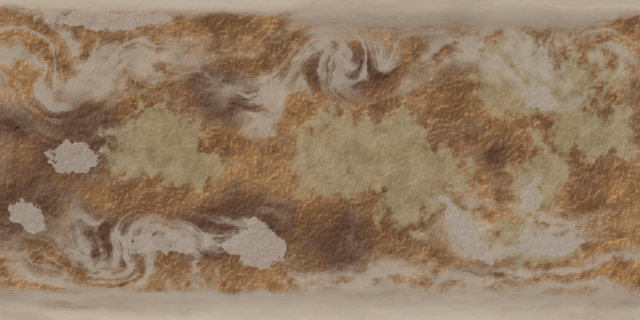
Reproduce this texture procedurally as a WebGL 1 fragment shader.

```glsl
precision highp float;
uniform vec2 u_resolution;

float hash(vec2 p) {
  vec3 q = fract(vec3(p.xyx) * 0.1031);
  q += dot(q, q.yzx + 33.33);
  return fract((q.x + q.y) * q.z);
}

float noise(vec2 p) {
  vec2 i = floor(p), f = fract(p);
  f = f * f * (3.0 - 2.0 * f);
  return mix(mix(hash(i), hash(i + vec2(1.0, 0.0)), f.x),
             mix(hash(i + vec2(0.0, 1.0)), hash(i + vec2(1.0)), f.x), f.y);
}

float fbm(vec2 p) {
  float sum = 0.0, amp = 0.5;
  for (int i = 0; i < 6; i++) {
    sum += amp * noise(p);
    p = mat2(1.6, 1.2, -1.2, 1.6) * p + 17.3;
    amp *= 0.53;
  }
  return sum;
}

float ridges(vec2 p) {
  float sum = 0.0, amp = 0.5;
  for (int i = 0; i < 5; i++) {
    sum += amp * (1.0 - abs(2.0 * noise(p) - 1.0));
    p = mat2(1.7, 1.0, -1.0, 1.7) * p + 9.1;
    amp *= 0.52;
  }
  return sum;
}

// 1 at the centre, 0 on the ellipse, negative outside
float blob(vec2 p, float x, float y, float rx, float ry) {
  return max(1.0 - length((p - vec2(x, y)) / vec2(rx, ry)), -1.5);
}

vec2 swirl(vec2 p, vec2 centre, float radius, float turn) {
  vec2 d = p - centre;
  float a = turn * exp(-dot(d, d) / (radius * radius));
  return centre + mat2(cos(a), sin(a), -sin(a), cos(a)) * d;
}

float darkLands(vec2 p) {
  float d = max(blob(p, 0.25, 0.57, 0.15, 0.17), blob(p, 0.10, 0.36, 0.16, 0.13));
  d = max(d, max(blob(p, 0.71, 0.73, 0.14, 0.10), blob(p, 1.10, 0.77, 0.16, 0.09)));
  d = max(d, max(blob(p, 0.74, 0.27, 0.28, 0.11), blob(p, 1.07, 0.25, 0.15, 0.09)));
  d = max(d, max(blob(p, 0.36, 0.25, 0.22, 0.11), blob(p, 0.04, 0.58, 0.14, 0.08) - 0.2));
  return max(d, blob(p, 1.55, 0.53, 0.10, 0.09) - 0.35);
}

float plateaus(vec2 p) {
  float d = max(blob(p, 0.49, 0.56, 0.16, 0.13), blob(p, 0.60, 0.49, 0.12, 0.07));
  d = max(d, max(blob(p, 1.21, 0.50, 0.24, 0.16), blob(p, 1.27, 0.36, 0.12, 0.13)));
  d = max(d, max(blob(p, 1.70, 0.75, 0.25, 0.12), blob(p, 1.84, 0.61, 0.18, 0.13)));
  return max(d, max(blob(p, 1.68, 0.25, 0.14, 0.08), blob(p, 1.70, 0.46, 0.12, 0.10)) - 0.15);
}

float paleFlats(vec2 p) {
  float d = max(blob(p, 0.24, 0.505, 0.06, 0.055), blob(p, 0.11, 0.32, 0.065, 0.06));
  d = max(d, max(blob(p, 0.50, 0.24, 0.12, 0.04), blob(p, 0.81, 0.225, 0.08, 0.06)));
  d = max(d, max(blob(p, 1.69, 0.69, 0.04, 0.035), blob(p, 1.67, 0.40, 0.03, 0.045)));
  d = max(d, max(blob(p, 1.73, 0.245, 0.08, 0.03), blob(p, 0.30, 0.94, 0.20, 0.032)));
  vec2 slanted = vec2(p.x + p.y - 1.73, p.y - 0.7 * p.x + 0.77);
  return max(d, blob(slanted, 0.0, 0.0, 0.04, 0.16));
}

float cloudCover(vec2 p) {
  float d = max(blob(p, 0.22, 0.81, 0.48, 0.13), blob(p, 1.00, 0.80, 0.36, 0.11));
  d = max(d, max(blob(p, 1.45, 0.86, 0.20, 0.06), blob(p, 1.77, 0.80, 0.28, 0.12)));
  d = max(d, max(blob(p, 0.84, 0.68, 0.09, 0.13), blob(p, 0.12, 0.70, 0.09, 0.10)));
  d = max(d, max(blob(p, 0.45, 0.22, 0.50, 0.13), blob(p, 1.60, 0.30, 0.28, 0.11)));
  return max(d, 1.0 - abs(p.y - 0.11) / 0.09);
}

float relief(vec2 p) {
  return fbm(p * 22.0) + 0.35 * noise(p * 120.0);
}

void main() {
  vec2 p = gl_FragCoord.xy / u_resolution.y;
  vec2 drift = vec2(fbm(p * 5.0), fbm(p * 5.0 + 41.0)) - 0.5;
  vec2 w = p + 0.13 * drift;
  float broad = fbm(w * 7.0 + 3.0) - 0.5;
  float grain = fbm(p * 34.0 + 8.0) - 0.5;
  float rough = broad + 0.8 * grain;

  // light from the upper left across the ground
  float slope = relief(p) - relief(p + vec2(-0.004, 0.005));

  // ochre ground and darker lowlands
  vec3 colour = mix(vec3(0.44, 0.32, 0.22), vec3(0.61, 0.46, 0.31),
                    smoothstep(-0.35, 0.35, rough));
  colour += vec3(0.10, 0.055, 0.01) * smoothstep(0.02, 0.25, slope);
  float dark = smoothstep(-0.25, 0.65, darkLands(w) + 1.1 * rough);
  colour = mix(colour, vec3(0.33, 0.235, 0.19) + 0.12 * grain, 0.85 * dark);

  // olive plateaus
  float plateau = smoothstep(-0.08, 0.28, plateaus(w) + 1.3 * rough);
  colour = mix(colour, vec3(0.59, 0.53, 0.41) + 0.12 * grain, 0.82 * plateau);
  colour += 0.20 * slope * (1.0 - 0.4 * plateau);

  // curling cloud streaks
  vec2 c = swirl(p, vec2(1.08, 0.79), 0.14, 2.6);
  c = swirl(c, vec2(1.80, 0.79), 0.16, -2.2);
  c = swirl(c, vec2(0.12, 0.77), 0.15, 2.0);
  c = swirl(c, vec2(0.42, 0.22), 0.16, -2.0);
  c += 0.16 * drift;
  float streak = ridges(c * vec2(5.0, 15.0));
  float cover = smoothstep(-0.35, 0.65, cloudCover(w) + 0.6 * broad);
  float cloud = cover * smoothstep(0.42, 0.82, streak + 0.25 * grain);
  cloud += 0.22 * smoothstep(0.62, 0.85, streak);
  colour = mix(colour, vec3(0.66, 0.61, 0.55) + 0.10 * grain, clamp(0.85 * cloud, 0.0, 0.85));

  // pale flats with ragged rims
  float flats = smoothstep(-0.04, 0.14, paleFlats(p + 0.06 * drift) + 1.5 * rough - 0.05);
  colour = mix(colour, vec3(0.65, 0.60, 0.55) + 0.4 * slope * 0.3, 0.85 * flats);

  // polar haze drawn out along the parallels
  float band = fbm(vec2(p.x * 2.5, p.y * 26.0) + 2.0 * drift) - 0.5;
  float northEdge = 0.955 - 0.065 * smoothstep(0.75, 1.05, p.x) * (1.0 - smoothstep(1.8, 1.98, p.x));
  float north = smoothstep(-0.025, 0.03, p.y - northEdge + 0.11 * band);
  float south = smoothstep(-0.03, 0.035, 0.085 - p.y + 0.12 * band);
  float rim = smoothstep(0.08, 0.0, min(p.y, 1.0 - p.y));
  vec3 haze = mix(vec3(0.61, 0.55, 0.49), vec3(0.73, 0.68, 0.61), rim) + 0.16 * band;
  colour = mix(colour, haze, 0.94 * max(north, south));

  gl_FragColor = vec4(clamp(colour, 0.0, 1.0), 1.0);
}
```
